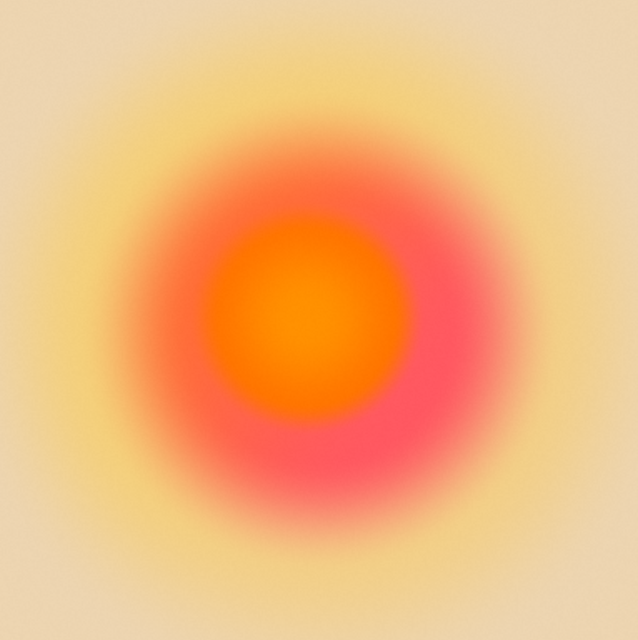
Give the GLSL for this background, as a Shadertoy shader.

```glsl
#define CORE_CENTER vec2(-0.019, 0.003)
#define CORE_RADIUS 0.160
#define CORE_BLUR 0.026
#define HALO_CENTER vec2(0.002, -0.017)
#define HALO_INNER 0.200
#define HALO_OUTER 0.380
#define GLOW_INNER 0.350
#define GLOW_OUTER 0.570
#define PINK_DIRECTION vec2(0.8, -0.6)
#define GRAIN_CELLS 384.0
#define GRAIN_AMOUNT 0.012

const vec3 BEIGE       = vec3(0.927, 0.832, 0.690);
const vec3 YELLOW      = vec3(0.957, 0.812, 0.475);
const vec3 YELLOW_PALE = vec3(0.950, 0.810, 0.525);
const vec3 CORAL       = vec3(1.000, 0.430, 0.215);
const vec3 PINK        = vec3(1.000, 0.345, 0.380);
const vec3 CORE_RIM    = vec3(1.000, 0.450, 0.000);
const vec3 CORE_HEART  = vec3(1.000, 0.565, 0.000);

float hash(vec2 p) {
    vec3 q = fract(vec3(p.xyx) * 0.1031);
    q += dot(q, q.yzx + 33.33);
    return fract((q.x + q.y) * q.z);
}

// Smoothly interpolated value noise
float noise(vec2 p) {
    vec2 cell = floor(p);
    vec2 f = fract(p);
    f = f * f * (3.0 - 2.0 * f);
    float low = mix(hash(cell), hash(cell + vec2(1.0, 0.0)), f.x);
    float high = mix(hash(cell + vec2(0.0, 1.0)), hash(cell + 1.0), f.x);
    return mix(low, high, f.y);
}

void mainImage(out vec4 fragColor, in vec2 fragCoord) {
    vec2 p = (fragCoord - 0.5 * iResolution.xy) / iResolution.y;
    vec2 haloPos = p - HALO_CENTER;
    float haloDist = length(haloPos);
    float coreDist = length(p - CORE_CENTER);

    // Wide yellow glow on beige, paler toward the lower right
    float pinkness = smoothstep(-0.22, 0.20, dot(haloPos, PINK_DIRECTION));
    vec3 glow = mix(YELLOW, YELLOW_PALE, pinkness);
    vec3 color = mix(glow, BEIGE, smoothstep(GLOW_INNER, GLOW_OUTER, haloDist));

    // Halo turning from coral to pink
    vec3 halo = mix(CORAL, PINK, pinkness);
    color = mix(halo, color, smoothstep(HALO_INNER, HALO_OUTER, haloDist));

    // Soft orange core with a brighter heart
    vec3 core = mix(CORE_HEART, CORE_RIM, smoothstep(0.02, CORE_RADIUS, coreDist));
    float coreEdge = smoothstep(CORE_RADIUS - CORE_BLUR, CORE_RADIUS + CORE_BLUR, coreDist);
    color = mix(core, color, coreEdge);

    // Fine grain
    color += GRAIN_AMOUNT * (noise((p + 1.0) * GRAIN_CELLS) - 0.5);
    fragColor = vec4(clamp(color, 0.0, 1.0), 1.0);
}
```
